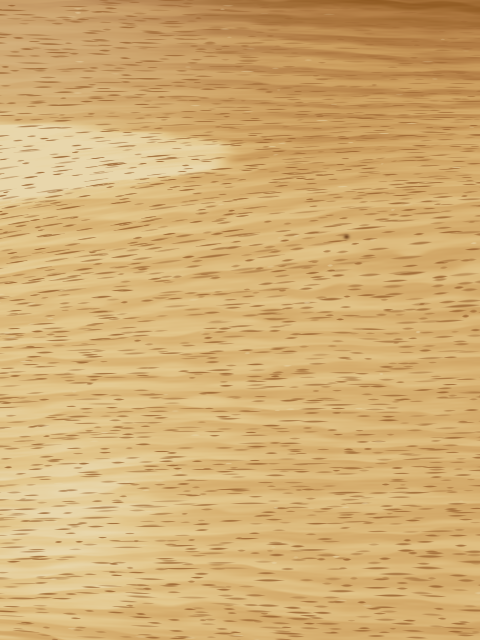
Reproduce this texture procedurally as a Shadertoy shader.

```glsl
#define BROWN vec3(0.70, 0.49, 0.27)
#define TAN vec3(0.80, 0.62, 0.37)
#define GOLD vec3(0.85, 0.70, 0.45)
#define PALE vec3(0.89, 0.78, 0.55)
#define CREAM vec3(0.91, 0.84, 0.67)
#define DULL vec3(0.78, 0.63, 0.46)
#define PORE vec3(0.60, 0.38, 0.18)
#define RING_COUNT 26.0
#define RING_DEPTH 0.30
#define PORE_DENSITY 0.62
#define PORE_STRENGTH 0.85

float hash(vec2 p) {
    vec3 q = fract(vec3(p.xyx) * 0.1031);
    q += dot(q, q.yzx + 33.33);
    return fract((q.x + q.y) * q.z);
}

float noise(vec2 p) {
    vec2 i = floor(p), f = fract(p);
    f = f * f * (3.0 - 2.0 * f);
    return mix(mix(hash(i), hash(i + vec2(1, 0)), f.x),
               mix(hash(i + vec2(0, 1)), hash(i + vec2(1, 1)), f.x), f.y);
}

float bump(vec2 d) { return exp(-dot(d, d)); }

// Straightens the grain: x runs along the fibres, y across them
vec2 grainSpace(vec2 p) {
    float rise = 0.03 + 0.15 * bump(vec2((p.y - 0.9) / 0.2, 0.0))
               - 0.09 * (1.0 - smoothstep(0.0, 0.25, p.y))
               - 0.06 * smoothstep(1.0, 1.15, p.y);
    float lift = rise * p.x * (1.0 - 0.4 * p.x);
    return vec2(p.x, p.y - lift + 0.006 * noise(p * vec2(6.0, 8.0)));
}

// Growth rings: 1 in the porous brown part, 0 in the smooth part
float ringBand(vec2 g) {
    float f = fract(g.y * RING_COUNT + 1.3 * noise(g * vec2(2.5, 9.0))
                    + 0.35 * noise(g * vec2(14.0, 50.0)));
    return smoothstep(0.3, 0.65, f) * (1.0 - smoothstep(0.85, 1.0, f));
}

// One tapered dash per cell, with shifted rows
float dashes(vec2 g, vec2 cell, float seed, float density) {
    float row = floor(g.y / cell.y);
    float shift = hash(vec2(row, seed)) * cell.x;
    float column = floor((g.x + shift) / cell.x);
    vec2 id = vec2(column, row) + seed * 17.0;
    float halfLength = cell.x * mix(0.16, 0.46, hash(id + 3.1));
    float room = 0.5 * cell.x - halfLength;
    vec2 centre = (vec2(column, row) + 0.5) * cell - vec2(shift, 0.0);
    centre.x += room * (2.0 * hash(id + 7.7) - 1.0);
    centre.y += 0.12 * cell.y * (2.0 * hash(id + 5.3) - 1.0);
    float along = (g.x - centre.x) / halfLength;
    float across = abs(g.y - centre.y) / mix(0.0022, 0.0034, hash(id + 9.9));
    float shape = 1.0 - smoothstep(0.1, 1.0, across + along * along);
    float present = step(hash(id), density * mix(0.25, 0.9, ringBand(centre)));
    return shape * present * mix(0.35, 1.0, hash(id + 1.7));
}

vec3 woodRamp(float t) {
    vec4 k = clamp(t * 4.0 - vec4(0, 1, 2, 3), 0.0, 1.0);
    vec3 c = mix(BROWN, TAN, k.x) + min(t, 0.0) * 0.4;
    c = mix(c, GOLD, k.y);
    c = mix(c, PALE, k.z);
    return mix(c, CREAM, k.w);
}

void mainImage(out vec4 fragColor, in vec2 fragCoord) {
    vec2 p = fragCoord / iResolution.xy * vec2(1.0, 1.3333);
    vec2 g = grainSpace(p);

    // Pale tongue of sapwood entering from the left
    float width = 0.098 * sqrt(max(1.0 - p.x / 0.52, 0.0));
    float ragged = 0.02 * (noise(g * vec2(7.0, 90.0)) - 0.5);
    float edge = width - abs(p.y - 0.995 - 0.035 * p.x) + ragged;
    float tongue = smoothstep(0.0, 0.022, edge) * (1.0 - smoothstep(0.44, 0.52, p.x));

    // Broad light and shade
    float top = smoothstep(0.9, 1.3, p.y);
    float tone = 0.75 - 0.19 * p.x;
    tone -= top * mix(0.15, 0.45, smoothstep(0.0, 0.6, p.x));
    tone -= 0.25 * smoothstep(1.24, 1.34, p.y);
    tone -= 0.14 * bump((p - vec2(0.62, 1.04)) / vec2(0.25, 0.1));
    tone -= 0.18 * (1.0 - smoothstep(0.0, 0.11, g.y));
    tone += 0.28 * bump((p - vec2(0.15, 0.26)) / vec2(0.2, 0.17));
    tone += 0.36 * tongue;

    // Ring bands broken into fibres
    float streak = noise(g * vec2(9.0, 130.0));
    float fibre = noise(g * vec2(22.0, 260.0));
    float patchy = noise(g * vec2(4.0, 30.0) + 40.0);
    float band = ringBand(g) * mix(0.35, 1.0, streak) * mix(0.5, 1.25, patchy);
    tone -= RING_DEPTH * band * (1.0 - 0.6 * tongue);
    tone += 0.12 * (streak - 0.5) + 0.09 * (fibre - 0.5) + 0.08 * (patchy - 0.5);

    vec3 color = woodRamp(tone);
    color = mix(color, DULL, 0.5 * smoothstep(0.98, 1.25, p.y)
                * (1.0 - smoothstep(0.1, 0.8, p.x)) * (1.0 - tongue));

    // Open pores, softer toward the top right
    float pores = 0.0;
    for (int i = 0; i < 3; i++) {
        float k = float(i);
        vec2 cell = vec2(0.055 + 0.025 * k, 0.0075 + 0.0013 * k);
        pores = max(pores, dashes(g + 0.37 * k, cell, k + 1.0, PORE_DENSITY));
    }
    float focus = 1.0 - 0.6 * smoothstep(1.0, 1.3, p.y) * smoothstep(0.2, 0.7, p.x);
    color = mix(color, PORE, PORE_STRENGTH * focus * pores);

    // Sparse bright glints and one small speck
    float glint = dashes(g + 5.0, vec2(0.035, 0.0085), 8.0, 0.05);
    color = mix(color, CREAM, 0.6 * glint * focus);
    float speck = bump((p - vec2(0.722, 0.84)) / vec2(0.006, 0.005));
    color = mix(color, PORE * 0.8, speck);

    fragColor = vec4(color, 1.0);
}
```
